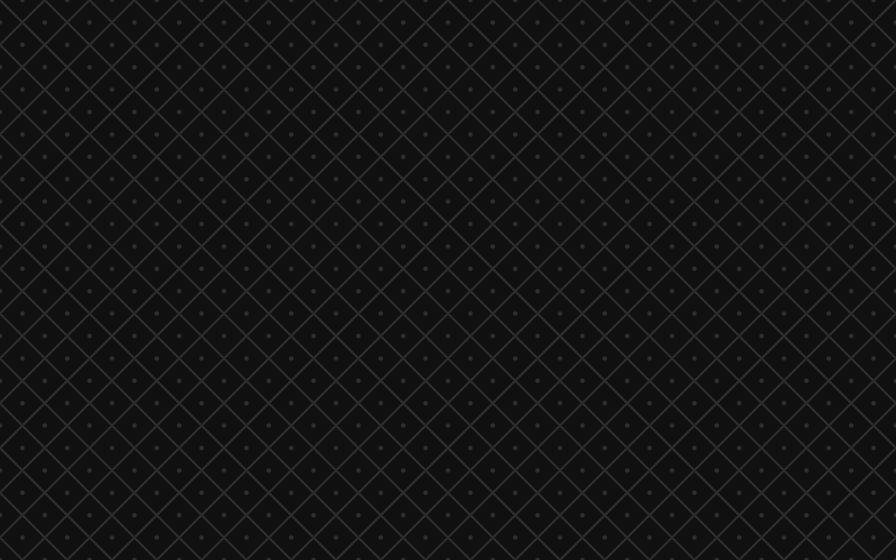
Reproduce this pattern procedurally as a Shadertoy shader.

```glsl
const vec2 REPEATS = vec2(20.0, 12.5);   // tiles across and down
const float LINE_WIDTH = 0.05;           // in tiles
const float DOT_RADIUS = 0.05;           // in tiles
const vec3 GROUND_COLOR = vec3(0.063);
const vec3 LINE_COLOR = vec3(0.175);
const vec3 DOT_COLOR = vec3(0.18);

// Share of a pixel covered by a shape at signed distance d
float coverage(float d, float pixel) {
    return clamp(0.5 - d / pixel, 0.0, 1.0);
}

void mainImage(out vec4 fragColor, in vec2 fragCoord) {
    // Tile units, measured from the top left corner
    vec2 uv = fragCoord / iResolution.xy;
    vec2 p = vec2(uv.x, 1.0 - uv.y) * REPEATS;
    float pixel = REPEATS.y / iResolution.y;

    // Turn 45 degrees so that every diamond becomes a unit square
    vec2 diagonal = vec2(p.x + p.y, p.x - p.y);
    vec2 cell = fract(diagonal) - 0.5;

    // Distances back in tile units
    vec2 toEdge = (0.5 - abs(cell)) * inversesqrt(2.0);
    float lineDist = min(toEdge.x, toEdge.y) - 0.5 * LINE_WIDTH;
    float dotDist = length(cell) * inversesqrt(2.0) - DOT_RADIUS;

    vec3 color = mix(GROUND_COLOR, LINE_COLOR, coverage(lineDist, pixel));
    color = mix(color, DOT_COLOR, coverage(dotDist, pixel));
    fragColor = vec4(color, 1.0);
}
```
